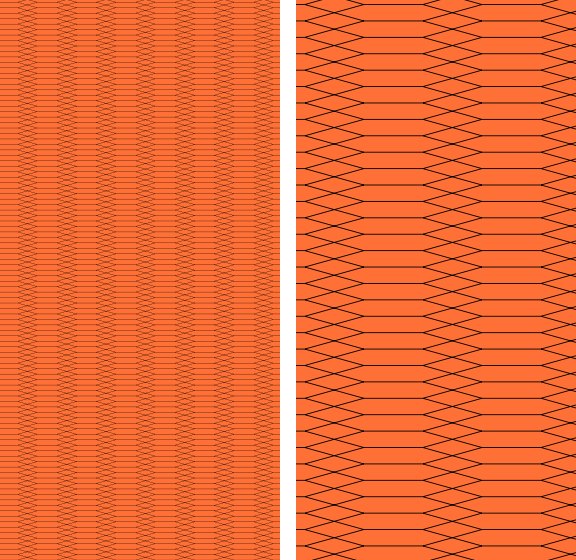
Left, the full canvas; right, a detail of the centre.
Write a Shadertoy shader that draws this pattern.

```glsl
// Thin black outlines of stretched hexagons meeting in columns of flat diamonds on orange.

// Share of a pixel covered by a line of the given width at distance d
float lineCoverage(float d, float width, float pixel) {
    return clamp(0.5 * (width + pixel) - abs(d), 0.0, min(width, pixel)) / pixel;
}

void mainImage(out vec4 fragColor, in vec2 fragCoord) {
    // Canvas is 512 units high; one tile is 36 by 5 units
    float pixel = 512.0 / iResolution.y;
    vec2 p = fragCoord * pixel - vec2(25.0, -0.05);
    vec2 tile = vec2(36.0, 5.0);
    vec2 q = abs(p - tile * round(p / tile));

    // Horizontal edges fork 9 units from each diamond column
    bool forked = q.x < 9.0;
    float rise = max(9.0 - q.x, 0.0) * 2.5 / 9.0;
    float slant = forked ? 9.0 / length(vec2(9.0, 2.5)) : 1.0;

    // Near branch, mirrored branch and the branch from the next row
    float width = 0.27;
    float ink = lineCoverage((q.y - rise) * slant, width, pixel);
    if (forked) {
        ink += lineCoverage((q.y + rise) * slant, width, pixel);
        ink += lineCoverage((tile.y - rise - q.y) * slant, width, pixel);
    }

    vec3 orange = vec3(1.0, 0.44, 0.21);
    fragColor = vec4(orange * (1.0 - min(ink, 1.0)), 1.0);
}
```
